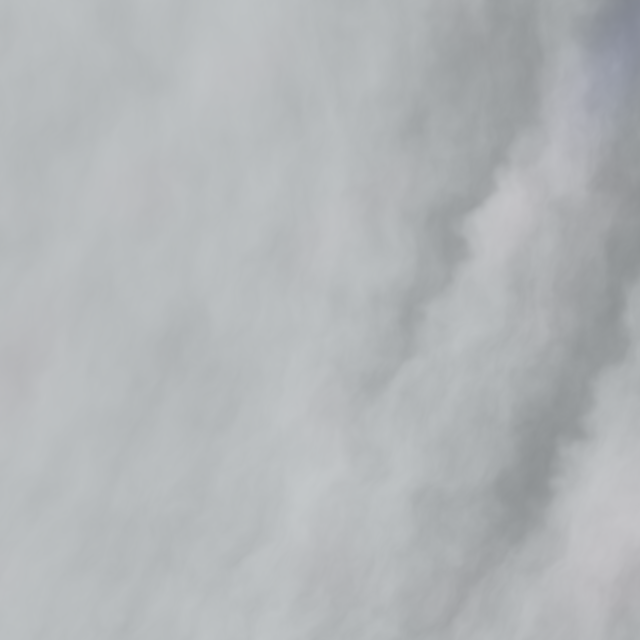
Reproduce this texture procedurally as a Shadertoy shader.

```glsl
// Soft grey overcast cloud sheet with slanted wisps and shaded folds.

const vec3 COOL_TINT = vec3(-0.013, 0.003, 0.010);
const vec3 WARM_TINT = vec3(0.016, -0.002, 0.003);
const vec3 BLUE_TINT = vec3(-0.010, -0.008, 0.035);
const float CLOUD_LIGHT = 0.738;
const vec2 WIND = vec2(0.48, 0.877);

vec2 hashGradient(vec2 cell) {
    vec3 q = fract(cell.xyx * vec3(0.1031, 0.1030, 0.0973));
    q += dot(q, q.yzx + 33.33);
    float angle = 6.28318 * fract((q.x + q.y) * q.z);
    return vec2(cos(angle), sin(angle));
}

float gradientNoise(vec2 p) {
    vec2 i = floor(p);
    vec2 f = p - i;
    vec2 u = f * f * f * (f * (f * 6.0 - 15.0) + 10.0);
    float a = dot(hashGradient(i), f);
    float b = dot(hashGradient(i + vec2(1, 0)), f - vec2(1, 0));
    float c = dot(hashGradient(i + vec2(0, 1)), f - vec2(0, 1));
    float d = dot(hashGradient(i + vec2(1, 1)), f - vec2(1, 1));
    return mix(mix(a, b, u.x), mix(c, d, u.x), u.y);
}

float fbm(vec2 p, int octaves, float gain) {
    float sum = 0.0;
    float amplitude = 1.0;
    for (int k = 0; k < octaves; k++) {
        sum += amplitude * gradientNoise(p);
        p = mat2(0.96, 0.28, -0.28, 0.96) * p * 2.03 + 17.3;
        amplitude *= gain;
    }
    return sum;
}

// Coordinates across and along the wind, compressed along it
vec2 windSpace(vec2 p, vec2 direction, float stretch) {
    return vec2(dot(p, vec2(direction.y, -direction.x)), dot(p, direction) / stretch);
}

// Smooth oval patch whose long axis follows a direction
float patchMask(vec2 p, vec2 center, vec2 direction, vec2 radii) {
    vec2 q = windSpace(p - center, direction, 1.0) / radii;
    return exp(-dot(q, q));
}

// Shaded fold from a to b: wide falloff on the left, crisp on the right
float fold(vec2 p, vec2 a, vec2 b, float leftWidth, float rightWidth) {
    vec2 axis = normalize(b - a);
    vec2 q = windSpace(p - a, axis, 1.0);
    float past = max(max(-q.y, q.y - length(b - a)), 0.0) / 0.08;
    float across = q.x / (q.x < 0.0 ? leftWidth : rightWidth);
    return exp(-across * across - past * past);
}

// Broad light and shade of the cloud sheet
float largeShading(vec2 p) {
    float shade = -0.050 * smoothstep(0.42, 0.95, p.x);
    shade -= 0.075 * patchMask(p, vec2(0.76, 0.91), WIND, vec2(0.11, 0.19));
    shade -= 0.070 * fold(p, vec2(0.59, 0.39), vec2(0.79, 0.76), 0.050, 0.020);
    shade -= 0.085 * fold(p, vec2(0.85, 0.27), vec2(1.02, 0.64), 0.055, 0.030);
    shade -= 0.045 * fold(p, vec2(0.68, 0.03), vec2(0.86, 0.30), 0.060, 0.030);
    shade -= 0.100 * fold(p, vec2(0.99, 0.72), vec2(1.01, 1.0), 0.060, 0.080);
    shade -= 0.090 * patchMask(p, vec2(0.97, 0.97), WIND, vec2(0.04, 0.09));
    shade -= 0.030 * patchMask(p, vec2(0.30, 0.42), WIND, vec2(0.09, 0.10));
    shade += 0.065 * patchMask(p, vec2(0.81, 0.67), WIND, vec2(0.045, 0.13));
    shade += 0.080 * patchMask(p, vec2(0.95, 0.16), WIND, vec2(0.08, 0.20));
    return shade;
}

// Stretched wisps, with finer curdled texture towards the lower right
float wispShading(vec2 p) {
    vec2 steep = normalize(mix(vec2(0.30, 0.95), vec2(0.62, 0.78), 1.0 - p.y));
    float billow = fbm(windSpace(p, WIND, 1.6) * 4.5 + 3.1, 3, 0.5);
    float streak = fbm(windSpace(p, steep, 2.8) * 14.0 + 8.7, 4, 0.52);
    float curdle = fbm(windSpace(p, WIND, 1.5) * 27.0 + 21.4, 4, 0.55);
    float roughness = smoothstep(0.35, 1.15, p.x + 0.55 * (1.0 - p.y));
    return 0.035 * billow
         + mix(0.027, 0.052, roughness) * streak
         + mix(0.007, 0.024, roughness) * curdle;
}

void mainImage(out vec4 fragColor, in vec2 fragCoord) {
    vec2 uv = fragCoord / iResolution.xy;

    // Bend the folds so their borders fray irregularly
    vec2 bend = vec2(fbm(uv * 7.0 + 2.6, 4, 0.55), fbm(uv * 7.0 + 41.8, 4, 0.55));
    float light = CLOUD_LIGHT + largeShading(uv + 0.045 * bend);
    light += wispShading(uv + 0.022 * bend);

    // Roll off the brightest and darkest tones
    light = 0.66 + 0.15 * tanh((light - 0.66) / 0.15) * 1.06;

    // Blush on lit crests, blue in the thin upper corner
    float blush = 0.5 * smoothstep(0.1, 0.5, gradientNoise(uv * 5.0 + 12.0));
    blush += patchMask(uv, vec2(0.81, 0.67), WIND, vec2(0.05, 0.11));
    blush += patchMask(uv, vec2(0.96, 0.15), WIND, vec2(0.09, 0.20));
    blush += 0.7 * patchMask(uv, vec2(0.02, 0.42), WIND, vec2(0.06, 0.13));
    float blue = patchMask(uv, vec2(0.98, 0.93), WIND, vec2(0.06, 0.15));

    vec3 color = vec3(light) + COOL_TINT;
    color += WARM_TINT * min(blush, 1.0) + BLUE_TINT * blue;
    fragColor = vec4(color, 1.0);
}
```
